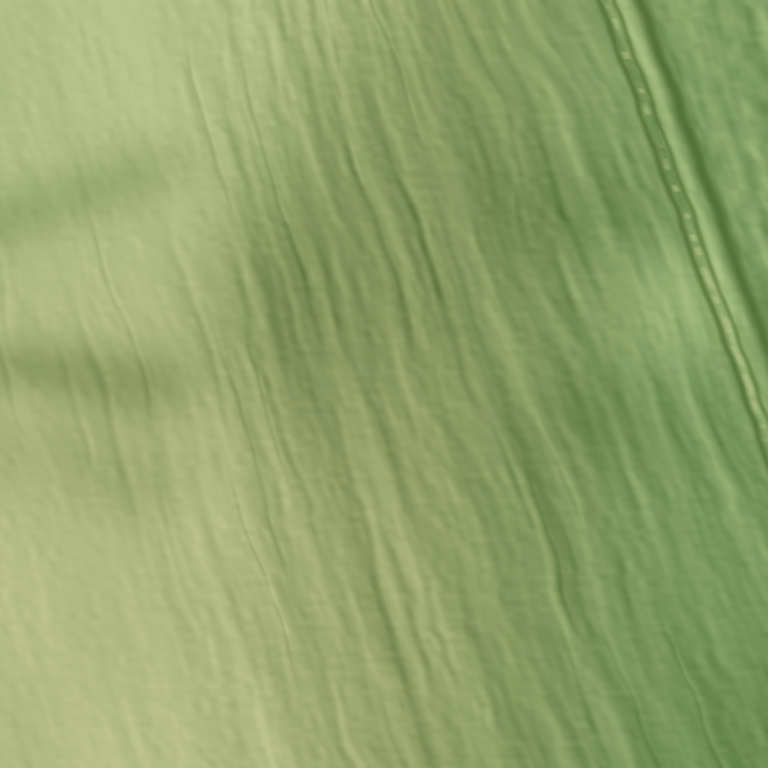
This texture is drawn by a WebGL 2 fragment shader. Its source:

```glsl
#version 300 es
precision highp float;
// Shaded relief of a grassy slope: broad soft landforms set the tone, and
// stretched noise lit from one side gives long slanted furrows and scratches.
// A double track with a beaded edge crosses the upper right corner.

uniform vec2 u_resolution;
out vec4 outColor;

const vec3 DARK = vec3(0.39, 0.47, 0.25);
const vec3 LIGHT = vec3(0.72, 0.75, 0.53);
const vec3 GREEN_TINT = vec3(-0.035, 0.025, 0.008);
const vec3 TRACK_COLOR = vec3(0.31, 0.43, 0.19);
const float SLOPE_LEFT = 0.27;     // furrow lean, left and right
const float SLOPE_RIGHT = 0.365;
const float FURROW_GAIN = 0.42;
const float GRAIN_GAIN = 0.13;
const int SCRATCHES = 34;
const float TRACK_THIN = 1.146;    // positions across the furrows
const float TRACK_THICK = 1.199;

float hash(vec2 p) {
    return fract(sin(dot(p, vec2(127.1, 311.7))) * 43758.5453);
}

float noise(vec2 p) {
    vec2 i = floor(p), f = fract(p);
    f = f * f * f * (f * (f * 6.0 - 15.0) + 10.0);
    return mix(mix(hash(i), hash(i + vec2(1, 0)), f.x),
               mix(hash(i + vec2(0, 1)), hash(i + vec2(1, 1)), f.x), f.y);
}

// Side-lit height difference of a noise layer
float relief(vec2 p) {
    return noise(p) - noise(p - vec2(0.6, 0.15));
}

float bump(float d, float width) {
    return exp(-d * d / (width * width));
}

float blob(vec2 p, vec2 center, vec2 radius) {
    vec2 d = (p - center) / radius;
    return exp(-dot(d, d));
}

// Broad light and shade of the slope, 0 dark to 1 light
float landform(vec2 p) {
    vec2 w = p + 0.05 * (vec2(noise(p * 5.0), noise(p * 5.0 + 31.0)) - 0.5);
    float tone = mix(0.95, 0.40, smoothstep(0.2, 0.62, w.x));
    float leftSide = 1.0 - smoothstep(0.18, 0.32, w.x);
    tone -= 0.42 * leftSide * bump(w.y - 0.52, 0.045);
    tone -= 0.30 * leftSide * bump(w.y - 0.725 - 0.25 * w.x, 0.045);
    tone -= 0.20 * leftSide * bump(w.y - 0.40, 0.07);
    tone -= 0.42 * blob(w, vec2(0.39, 0.62), vec2(0.10, 0.17));
    tone += 0.16 * blob(w, vec2(0.50, 1.02), vec2(0.30, 0.15));
    tone += 0.12 * blob(w, vec2(0.52, 0.20), vec2(0.14, 0.25));
    tone -= 0.15 * blob(w, vec2(0.72, 0.74), vec2(0.12, 0.08));
    tone += 0.32 * blob(w, vec2(0.88, 0.59), vec2(0.07, 0.09));
    tone -= 0.18 * blob(w, vec2(0.81, 0.45), vec2(0.13, 0.09));
    tone -= 0.20 * blob(w, vec2(0.98, 0.02), vec2(0.15, 0.25));
    return tone + 0.10 * (noise(p * vec2(7.0, 5.0) + 9.0) - 0.5);
}

// Long thin ridges, each a dark flank beside a light one
float scratches(vec2 q) {
    float sum = 0.0;
    for (int i = 0; i < SCRATCHES; i++) {
        float id = float(i) + 1.0;
        float across = 0.1 + 1.0 * hash(vec2(id, 3.0));
        float middle = hash(vec2(id, 7.0));
        float reach = mix(0.08, 0.22, hash(vec2(id, 11.0)));
        float width = mix(0.003, 0.007, hash(vec2(id, 17.0)));
        float d = q.x - across - 0.012 * (noise(vec2(q.y * 9.0, id * 5.0)) - 0.5);
        float fade = 1.0 - smoothstep(0.4 * reach, reach, abs(q.y - middle));
        sum += fade * (0.6 * bump(d - 1.5 * width, width) - bump(d, width));
    }
    return sum;
}

void main() {
    vec2 p = gl_FragCoord.xy / u_resolution;
    float lean = mix(SLOPE_LEFT, SLOPE_RIGHT, smoothstep(0.0, 0.7, p.x));
    vec2 straight = vec2(p.x + lean * p.y, p.y);
    vec2 q = straight;
    q.x += 0.022 * (noise(p * 6.0 + 40.0) - 0.5) + 0.006 * (noise(p * 22.0) - 0.5);

    // Furrows, weak on the smooth left side
    float rough = mix(0.28, 1.0, smoothstep(0.18, 0.36, p.x));
    float furrow = 0.45 * relief(q * vec2(24.0, 2.6) + 5.0)
                 + 0.60 * relief(q * vec2(52.0, 5.0) + 17.0)
                 + 0.35 * relief(q * vec2(95.0, 14.0) + 29.0);
    float grain = relief(q * vec2(85.0, 50.0) + 53.0)
                + 0.6 * relief(p.yx * vec2(120.0, 65.0) + 71.0);
    float tone = landform(p) + FURROW_GAIN * rough * furrow;
    tone += GRAIN_GAIN * mix(0.5, 1.0, rough) * grain + 0.14 * scratches(q);

    // Bumpy verge and pale strip around the track
    float verge = smoothstep(TRACK_THICK, TRACK_THICK + 0.02, straight.x);
    tone += 0.22 * verge * relief(p * vec2(48.0, 42.0) + 83.0);
    tone += 0.20 * bump(straight.x - 0.5 * (TRACK_THIN + TRACK_THICK) - 0.004, 0.014);

    vec3 color = mix(DARK, LIGHT, clamp(tone, -0.15, 1.05));
    float green = smoothstep(0.5, 0.95, p.x) + 0.4 * smoothstep(0.4, 0.9, p.y) * (1.0 - p.x);
    color += GREEN_TINT * green;

    // Track: a thick line, and a thin pair with light beads between
    float wobble = 0.004 * (noise(vec2(p.y * 40.0, 2.0)) - 0.5);
    float t = straight.x + wobble;
    float lines = 0.85 * bump(t - TRACK_THICK, 0.009)
                + 0.75 * bump(t - TRACK_THIN, 0.005)
                + 0.60 * bump(t - TRACK_THIN - 0.019, 0.004);
    color = mix(color, TRACK_COLOR, min(lines, 1.0));
    float beads = smoothstep(0.45, 0.75, noise(vec2(t * 90.0, p.y * 110.0)));
    color = mix(color, LIGHT, 0.6 * beads * bump(t - TRACK_THIN - 0.010, 0.005));

    outColor = vec4(clamp(color, 0.0, 1.0), 1.0);
}
```
